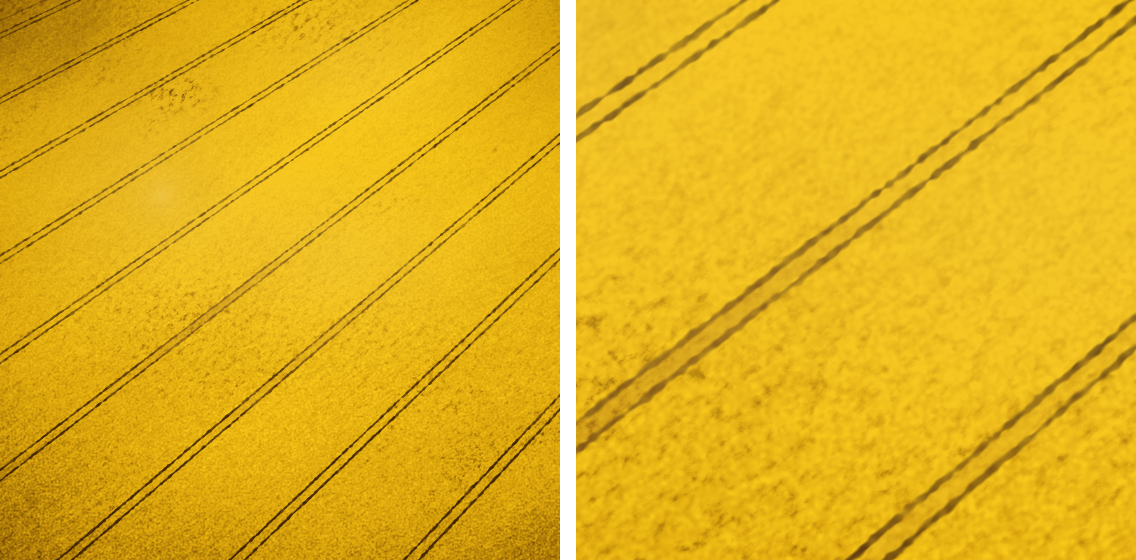
Left, the full canvas; right, a detail of the centre.
Write a three.js fragment shader that draws this texture.

```glsl
// Aerial view of a golden crop field crossed by converging pairs of wheel tracks.
varying vec2 vUv;

#define SHADE vec3(0.55, 0.37, 0.02)
#define GOLD vec3(0.84, 0.63, 0.04)
#define BRIGHT vec3(0.97, 0.78, 0.09)
#define HAZE vec3(0.94, 0.78, 0.32)
#define RUT vec3(0.24, 0.13, 0.02)
#define SOIL vec3(0.58, 0.36, 0.13)
#define SUN vec2(0.289, 0.652)
#define TRACK_GAP 0.042
#define TRACK_SHIFT 0.02
#define GRAIN 0.62
#define WEEDS 0.62

vec2 gradientAt(vec2 cell) {
  vec2 h = vec2(dot(cell, vec2(127.1, 311.7)), dot(cell, vec2(269.5, 183.3)));
  return fract(sin(h) * 43758.55) * 2.0 - 1.0;
}

// Gradient noise, roughly -0.7 to 0.7
float noise(vec2 p) {
  vec2 i = floor(p), f = fract(p);
  vec2 u = f * f * f * (f * (f * 6.0 - 15.0) + 10.0);
  vec2 e = vec2(1.0, 0.0);
  float a = dot(gradientAt(i), f);
  float b = dot(gradientAt(i + e.xy), f - e.xy);
  float c = dot(gradientAt(i + e.yx), f - e.yx);
  float d = dot(gradientAt(i + e.xx), f - e.xx);
  return mix(mix(a, b, u.x), mix(c, d, u.x), u.y);
}

float fbm(vec2 p) {
  float sum = 0.0, amp = 1.0;
  for (int k = 0; k < 4; k++) {
    sum += amp * noise(p);
    p = p * 2.03 + 17.3;
    amp *= 0.6;
  }
  return sum;
}

float blob(vec2 p, vec2 centre, vec2 radius) {
  vec2 d = (p - centre) / radius;
  return exp(-dot(d, d));
}

// Perspective track coordinate: x = track number, y = canvas length per track
vec2 trackSpace(vec2 uv) {
  float narrowing = 1.0 - 0.3368 * uv.x;
  float c = (1.0 - uv.y + 0.4606 * uv.x) / narrowing;
  c += uv.x * 0.0318 * (c - 0.182) * (1.803 - c) / narrowing;
  float slope = 0.4606 + 0.3368 * c;
  float depth = 0.1391 + 0.0821 * c;
  float index = (c - 0.6445) / depth + TRACK_SHIFT;
  return vec2(index, depth * depth / 0.192 * narrowing / sqrt(1.0 + slope * slope));
}

float stroke(float d, float halfWidth) {
  return 1.0 - smoothstep(halfWidth - 0.0012, halfWidth + 0.0014, d);
}

void main() {
  vec2 uv = vUv;
  vec2 rows = vec2(dot(uv, vec2(0.8, 0.6)), dot(uv, vec2(-0.6, 0.8)));
  float nearness = 1.0 - uv.y;

  // Broad light, darkening toward the corners
  vec2 away = (uv - vec2(0.56, 0.66)) * vec2(0.95, 1.05);
  float light = 0.95 - 1.02 * dot(away, away);
  light -= 0.42 * blob(uv, vec2(0.0, 1.0), vec2(0.40, 0.24));
  light -= 0.16 * blob(uv, vec2(1.0, 1.0), vec2(0.15, 0.15));
  light += 0.15 * fbm(rows * vec2(2.5, 6.0));

  // Flower grain and streaks along the rows
  float grain = 0.6 * noise(rows * vec2(180.0, 225.0)) + 0.5 * noise(uv * 240.0 + 9.0);
  grain += 0.35 * noise(rows * vec2(40.0, 105.0));
  float tone = light + GRAIN * grain * mix(0.45, 1.1, smoothstep(0.2, 0.95, nearness));

  // Thin, weedy patches broken into fine dark speckles
  float patches = 0.7 * smoothstep(0.0, 0.8, fbm(rows * vec2(3.5, 8.0) + 3.7));
  patches += 0.75 * blob(uv, vec2(0.35, 0.43), vec2(0.24, 0.12));
  patches += 0.35 * blob(uv, vec2(0.80, 0.33), vec2(0.25, 0.14));
  patches += 1.3 * blob(uv, vec2(0.32, 0.83), vec2(0.06, 0.025));
  patches += 0.9 * blob(uv, vec2(0.56, 0.96), vec2(0.11, 0.05));
  float speckle = smoothstep(-0.15, 0.75, fbm(rows * vec2(72.0, 110.0) + 21.0));
  tone -= WEEDS * speckle * (0.18 + patches);

  vec3 colour = mix(SHADE, GOLD, clamp(tone * 2.0, -0.5, 1.0));
  colour = mix(colour, BRIGHT, clamp(tone * 2.0 - 1.0, 0.0, 1.0));

  // Paired wheel ruts with ragged edges and uneven wear
  vec2 track = trackSpace(uv);
  float offset = abs(track.x - floor(track.x + 0.5));
  float ragged = 0.0022 * noise(uv * 150.0) + 0.0018 * noise(uv * 65.0);
  float halfWidth = 0.0007 + 0.0056 * track.y;
  float rutDistance = abs(offset - TRACK_GAP) * track.y + ragged;
  float rut = stroke(rutDistance, halfWidth);
  float edgeTrack = stroke(abs(track.x + 4.25) * track.y + ragged, halfWidth);
  rut = max(rut, 0.6 * edgeTrack);
  float wear = 0.66 + 0.5 * noise(uv * 120.0) + 0.3 * noise(uv * 14.0);
  wear += 0.35 * smoothstep(0.5, 1.0, nearness);

  // Exposed soil along the most worn stretch
  float bare = blob(uv, vec2(0.42, 0.42), vec2(0.18, 0.13));
  float lane = stroke(offset * track.y + 2.0 * ragged, TRACK_GAP * track.y);
  colour = mix(colour, SOIL, 0.25 * bare * lane);
  vec3 rutColour = mix(RUT, SOIL * 0.85, 0.65 * bare);
  colour = mix(colour, rutColour, rut * clamp(wear, 0.25, 0.96));

  // Soft sunlit haze with a small bright core
  float sunDistance = length(uv - SUN);
  float haze = 0.26 * exp(-sunDistance * sunDistance * 24.0);
  haze += 0.5 * exp(-sunDistance * 42.0);
  haze += 0.26 * blob(uv, vec2(0.62, 0.54), vec2(0.20, 0.14));
  haze += 0.22 * blob(uv, vec2(0.64, 0.88), vec2(0.15, 0.10));
  gl_FragColor = vec4(mix(colour, HAZE, min(haze, 0.8)), 1.0);
}
```
